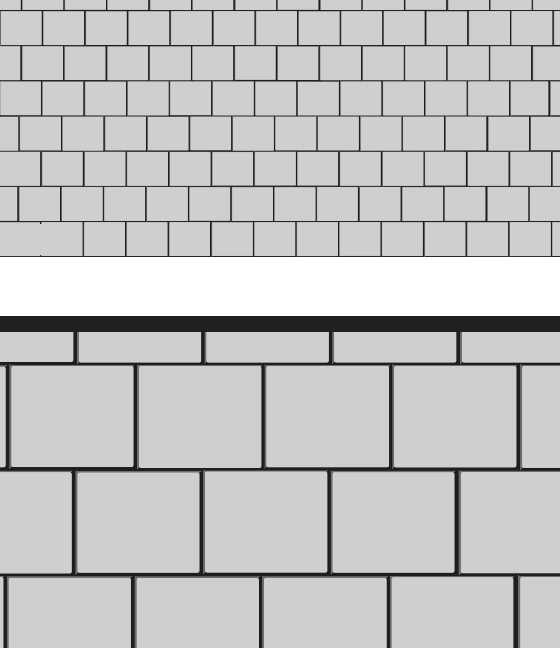
Top: the whole. Bottom: its middle third, enlarged.
Reproduce this pattern procedurally as a Shadertoy shader.

```glsl
// A wall of grey blocks in staggered courses above a plain white strip.
// Each point finds its nearest upright and level joints; a rounded-box distance
// cuts the blocks, and a hash varies the joint widths. Unit: canvas height.

#define BASE 0.1875          // bottom of the wall
#define PITCH vec2(0.1347, 0.11127)
#define HALF_GAP vec2(0.0030, 0.0022)
#define GAP_VARIATION 0.0007
#define CORNER 0.0022
#define BLOCK vec3(0.81)
#define JOINT_DARK vec3(0.11, 0.12, 0.11)
#define JOINT_LIGHT vec3(0.42, 0.43, 0.42)
#define BACKGROUND vec3(1.0)

// Position of the first upright joint in each course, bottom to top
const float COURSE_START[8] = float[8](
    0.1292, 0.0583, 0.1306, 0.0609, 0.1322, 0.0678, 0.1347, 0.0685);

float hash(vec2 p) {
    vec3 q = fract(vec3(p.xyx) * 0.1031);
    q += dot(q, q.yzx + 33.33);
    return fract((q.x + q.y) * q.z);
}

// Positive inside a joint, negative inside a block
float jointDistance(vec2 offset, vec2 halfGap) {
    vec2 q = halfGap - abs(offset) + CORNER;
    return length(max(q, 0.0)) + min(max(q.x, q.y), 0.0) - CORNER;
}

void mainImage(out vec4 fragColor, in vec2 fragCoord) {
    vec2 p = fragCoord / iResolution.y;
    float px = 1.0 / iResolution.y;

    // Course and nearest joints
    float level = (p.y - BASE) / PITCH.y;
    float course = clamp(floor(level), 0.0, 7.0);
    float along = (p.x - COURSE_START[int(course)]) / PITCH.x;
    float upright = floor(along + 0.5);
    float levelJoint = max(floor(level + 0.5), 0.0);
    vec2 offset = vec2(along - upright, level - levelJoint) * PITCH;

    // Uneven joint widths, with a few heavier ones
    vec2 weight = vec2(hash(vec2(upright, course) + 17.0),
                       hash(vec2(floor(along), levelJoint) + 53.0));
    vec2 halfGap = HALF_GAP + GAP_VARIATION * (weight * weight * 1.6 - 0.6);

    // Irregular blocks: one short, one sunken, one pair fused
    if (course == 4.0 && upright == 12.0) offset.x += 0.0095;
    if (course == 5.0 && floor(along) == 5.0 && levelJoint == 5.0)
        halfGap.y += 0.0012;
    if (course == 0.0 && upright == 0.0) {
        float notch = max(smoothstep(0.86, 0.94, level),
                          1.0 - smoothstep(0.03, 0.07, level));
        halfGap.x = mix(-0.01, HALF_GAP.x * 0.8, notch);
    }

    // Dark joint with a paler lip on its right and lower sides
    float joint = smoothstep(-0.5 * px, 0.5 * px, jointDistance(offset, halfGap));
    bool isUpright = halfGap.x - abs(offset.x) > halfGap.y - abs(offset.y);
    float side = isUpright ? offset.x - 0.3 * halfGap.x
                           : -offset.y - 0.4 * halfGap.y;
    float lip = smoothstep(-0.5 * px, 0.5 * px, side);
    vec3 color = mix(BLOCK, mix(JOINT_DARK, JOINT_LIGHT, lip), joint);

    // Strip below the wall
    float wall = smoothstep(-0.5 * px, 0.5 * px, p.y - BASE + 0.0005);
    fragColor = vec4(mix(BACKGROUND, color, wall), 1.0);
}
```
